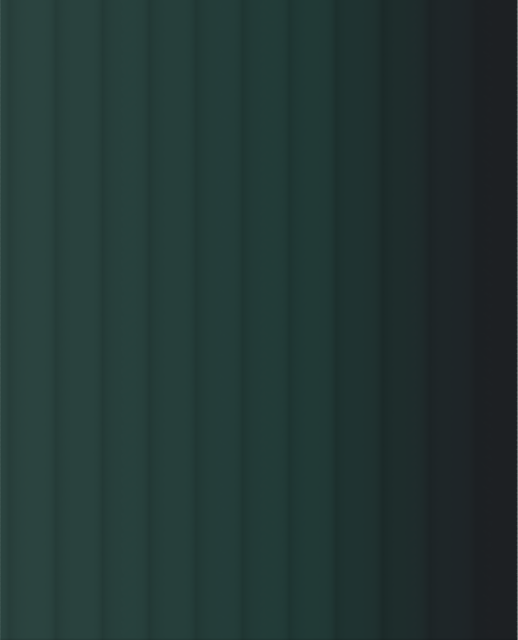
Give the GLSL for this background, as a WebGL 1 fragment shader.

```glsl
precision highp float;
// Vertical pleats running from deep green at the left to near black at the right.
// Each pleat has a soft shadow around its seam, long on the right and short on
// the left; a stepped colour ramp, faint grain and thin worn side edges finish it.

#define PITCH 0.0902        // pleat width, as a share of the canvas width
#define FIRST_SEAM 0.0175   // position of the first seam
#define SEAM_DEPTH 0.125    // darkening at a seam
#define TRAIL 0.18          // shadow length right of a seam, in pleats
#define LEAD 0.08           // shadow length left of a seam, in pleats
#define STEPPING 0.3        // 0 = smooth ramp, 1 = flat colour per pleat
#define EDGE_WIDTH 0.0022   // width of the worn right edge
#define EDGE_LIGHT 0.56     // strength of the worn right edge
#define GRAIN 0.001         // strength of the fine unevenness

uniform vec2 u_resolution;

const vec3 SAGE = vec3(0.174, 0.273, 0.256);
const vec3 PINE = vec3(0.130, 0.230, 0.216);
const vec3 MOSS = vec3(0.120, 0.182, 0.178);
const vec3 SLATE = vec3(0.120, 0.150, 0.160);
const vec3 COAL = vec3(0.113, 0.127, 0.139);
const vec3 WORN = vec3(0.66, 0.72, 0.70);

// Colour across the canvas, left to right.
vec3 ramp(float x) {
  vec3 c = mix(SAGE, PINE, clamp(x / 0.60, 0.0, 1.0));
  c = mix(c, MOSS, smoothstep(0.58, 0.78, x));
  c = mix(c, SLATE, smoothstep(0.75, 0.87, x));
  return mix(c, COAL, smoothstep(0.85, 0.97, x));
}

// Layered sines, roughly -1 to 1.
float ripple(vec2 p) {
  float sum = 0.0;
  float amp = 0.5;
  for (int i = 0; i < 4; i++) {
    sum += amp * sin(p.x + 1.7 * sin(p.y)) * cos(p.y - 1.3 * sin(p.x));
    p = mat2(1.6, 1.2, -1.2, 1.6) * p + 2.3;
    amp *= 0.5;
  }
  return sum;
}

void main() {
  vec2 uv = gl_FragCoord.xy / u_resolution;
  float px = 1.0 / u_resolution.x;

  // Pleat coordinate: 0 at a seam, 1 at the next.
  float s = (uv.x - FIRST_SEAM) / PITCH;
  float f = fract(s);

  // Stepped ramp, eased into the next pleat just before its seam.
  float centre = floor(s) + 0.5 + smoothstep(0.8, 1.0, f);
  float flatX = FIRST_SEAM + PITCH * centre;
  vec3 color = ramp(mix(uv.x, flatX, STEPPING));

  // Seam shadow, weaker in the darkest pleats.
  float shadow = min(exp(-f / TRAIL) + exp((f - 1.0) / LEAD), 1.0);
  float strength = SEAM_DEPTH * mix(1.0, 0.4, smoothstep(0.74, 0.92, uv.x));
  color *= 1.0 - strength * shadow;

  // Fine unevenness and a slim shade at the bottom.
  color += GRAIN * ripple(uv * vec2(150.0, 185.0));
  color *= 1.0 - 0.1 * (1.0 - smoothstep(0.0, 0.004, uv.y));

  // Worn, ragged light lines on both sides.
  float rag = ripple(vec2(3.0, uv.y * 420.0));
  float rightWidth = EDGE_WIDTH * (1.0 + 0.25 * rag);
  float rightEdge = smoothstep(-0.5 * px, 0.5 * px, uv.x - 1.0 + rightWidth);
  float leftEdge = 1.0 - smoothstep(-0.5 * px, 0.5 * px, uv.x - 0.0014);
  color = mix(color, WORN, rightEdge * EDGE_LIGHT * (1.0 + 0.2 * rag));
  color = mix(color, WORN, leftEdge * (0.14 + 0.06 * rag));

  gl_FragColor = vec4(color, 1.0);
}
```
